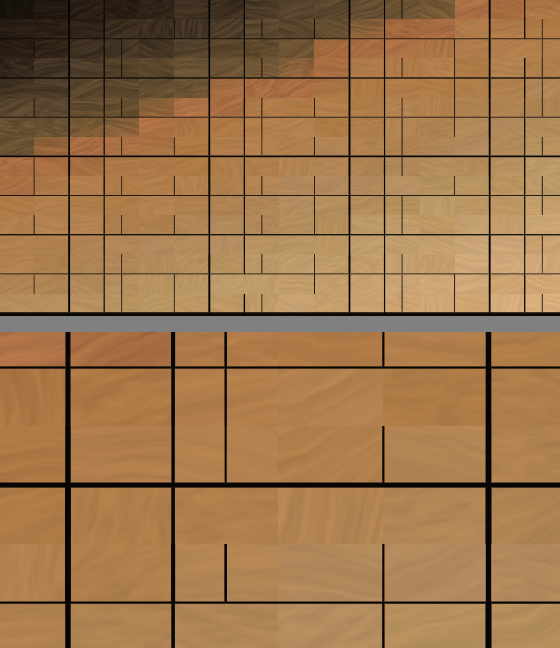
Top, the full canvas; bottom, a detail of the centre.
Give the GLSL for this texture, as a Shadertoy shader.

```glsl
// Wooden veneer tiles, shaded from dark to pale along the diagonal, with black joints.

// Layout, in units of the canvas height
const vec2 PITCH = vec2(0.1109, 0.0620);      // one veneer tile
const vec2 SHIFT = vec2(0.0030, 0.0012);      // grid offset from the top left
const float PERIOD = 4.0;                     // tiles between repeated joints
const float ROWS = 16.0;                      // tile rows above the bottom edge
const vec4 JOINT_X = vec4(1.0, 2.0, 3.0, 3.5);
const vec4 JOINT_WIDTH = vec4(0.0024, 0.0056, 0.0038, 0.0024);
const vec4 JOINT_CHANCE = vec4(0.45, 2.0, 1.08, 0.72);
const float LOWER_BIAS = 0.17;                // joints favour the lower half of a row
const vec3 ROW_WIDTH = vec3(0.0024, 0.0040, 0.0054);

// Colour and wear
const float DIAGONAL_SLOPE = 1.59;
const float TILE_JITTER = 0.035;
const float TILE_STEP = 0.72;                 // 0 smooth shade, 1 flat tiles
const float GRAIN_DARK = 0.42;
const float GRAIN_PALE = 0.07;
const float BURL_LEVEL = 0.355;
const vec3 BURL = vec3(0.69, 0.43, 0.26);
const vec3 JOINT = vec3(0.03, 0.025, 0.02);
const vec3 WOOD[11] = vec3[11](
    vec3(0.08, 0.06, 0.04), vec3(0.17, 0.12, 0.08), vec3(0.28, 0.22, 0.15),
    vec3(0.43, 0.33, 0.20), vec3(0.69, 0.48, 0.28), vec3(0.69, 0.50, 0.30),
    vec3(0.69, 0.53, 0.35), vec3(0.73, 0.59, 0.39), vec3(0.78, 0.63, 0.44),
    vec3(0.81, 0.65, 0.46), vec3(0.86, 0.69, 0.49));

float hash(vec2 p) {
    vec3 q = fract(vec3(p.xyx) * 0.1031);
    q += dot(q, q.yzx + 33.33);
    return fract((q.x + q.y) * q.z);
}

float noise(vec2 p) {
    vec2 i = floor(p), f = fract(p);
    f = f * f * (3.0 - 2.0 * f);
    return mix(mix(hash(i), hash(i + vec2(1, 0)), f.x),
               mix(hash(i + vec2(0, 1)), hash(i + vec2(1, 1)), f.x), f.y);
}

float fbm(vec2 p) {
    float sum = 0.0, gain = 0.5;
    for (int i = 0; i < 4; i++) {
        sum += gain * noise(p);
        p = p * 2.03 + 17.0;
        gain *= 0.5;
    }
    return sum;
}

vec3 woodRamp(float level) {
    float s = clamp(level, 0.0, 0.999) * 10.0;
    int i = int(s);
    return mix(WOOD[i], WOOD[i + 1], fract(s));
}

// Grain around zero: stretched along a direction chosen for each tile
float grain(vec2 p, vec2 tile) {
    float pick = hash(tile + 71.0);
    float angle = (pick - 0.5) * 1.1 + (pick > 0.9 ? 1.2 : 0.0);
    vec2 q = mat2(cos(angle), -sin(angle), sin(angle), cos(angle)) * p;
    float stretch = mix(10.0, 38.0, step(0.72, hash(tile + 23.0)));
    q += 0.025 * fbm(p * 14.0 + tile);
    return fbm(q * vec2(stretch, 150.0) + tile * 7.0) - 0.47;
}

float stroke(float dist, float width, float pixel) {
    return clamp((0.5 * width - dist) / pixel + 0.5, 0.0, 1.0);
}

float joints(vec2 g, float pixel) {
    // Rows: one joint every two tiles, heavier on every second and fourth
    float row = max(round(g.y / 2.0), 1.0);
    float width = mod(row, 4.0) == 0.0 ? ROW_WIDTH.z
                : mod(row, 2.0) == 0.0 ? ROW_WIDTH.y : ROW_WIDTH.x;
    float ink = stroke(abs(g.y - 2.0 * row) * PITCH.y, width, pixel);

    // Columns: four joints per period, broken at random in half rows
    float halfRow = floor(g.y);
    float bias = mod(halfRow, 2.0) == 1.0 ? LOWER_BIAS : -LOWER_BIAS;
    for (int i = 0; i < 4; i++) {
        float n = round((g.x - JOINT_X[i]) / PERIOD);
        float x = JOINT_X[i] + PERIOD * n;
        vec2 id = vec2(x * 2.0 + 5.0, halfRow);
        float present = step(hash(id), JOINT_CHANCE[i] + bias);
        float wear = 0.9 + 0.25 * hash(id + 40.0);
        ink = max(ink, present * stroke(abs(g.x - x) * PITCH.x, JOINT_WIDTH[i] * wear, pixel));
    }
    return max(ink, smoothstep(-pixel, pixel, (g.y - ROWS) * PITCH.y));
}

void mainImage(out vec4 fragColor, in vec2 fragCoord) {
    float pixel = 1.0 / iResolution.y;
    vec2 p = vec2(fragCoord.x, iResolution.y - fragCoord.y) * pixel;
    vec2 g = (p + SHIFT) / PITCH;
    vec2 tile = floor(g);

    // Diagonal shade, stepped by tile
    vec2 at = mix(g, tile + 0.5, TILE_STEP) / ROWS;
    float level = (at.x + DIAGONAL_SLOPE * at.y) / (1.0 + DIAGONAL_SLOPE);
    level += TILE_JITTER * (hash(tile + 9.0) - 0.5);

    // Wood colour, a reddish burl band, and grain that fades as the wood pales
    vec3 color = woodRamp(level);
    color = mix(color, BURL, 0.75 * (1.0 - smoothstep(0.012, 0.045, abs(level - BURL_LEVEL))));
    float tint = hash(tile + 3.0) - 0.5;
    color *= 1.0 + tint * vec3(0.03, 0.05, 0.12);
    float strength = mix(GRAIN_DARK, GRAIN_PALE, smoothstep(0.1, 0.45, level));
    color *= 1.0 + 2.0 * strength * grain(p, tile);

    fragColor = vec4(mix(color, JOINT, joints(g, pixel)), 1.0);
}
```
